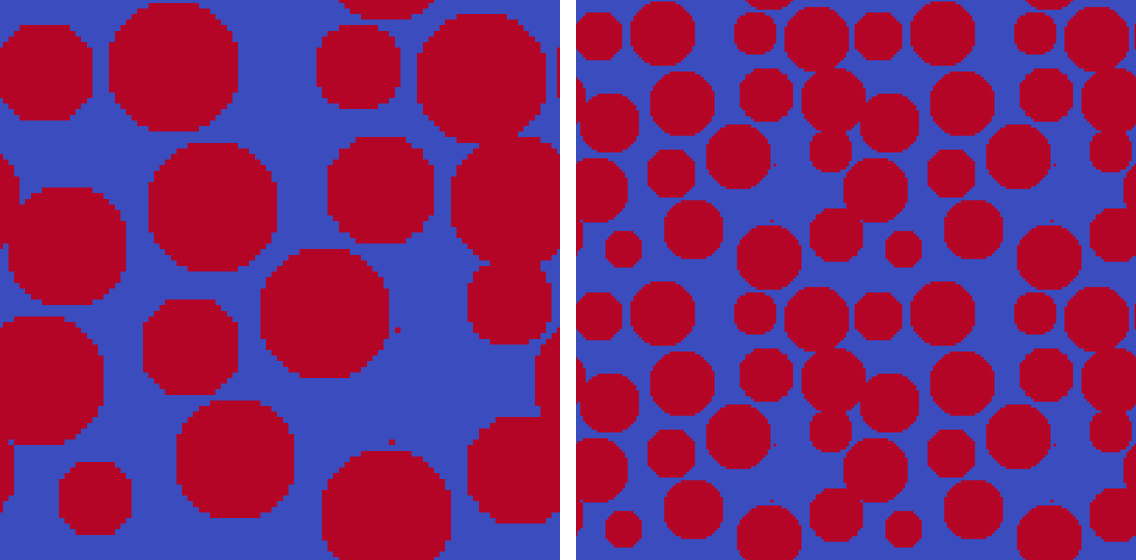
Left, the tile; right, the same tile 2 across and 2 down.
Write a WebGL 2 fragment shader that draws this pattern.

```glsl
#version 300 es
precision highp float;
// Tiling pattern of blocky red discs scattered on a blue ground.

uniform vec2 u_resolution;
out vec4 fragColor;

const vec3 BLUE = vec3(0.23, 0.30, 0.75);
const vec3 RED = vec3(0.71, 0.02, 0.15);

const float BLOCKS = 100.0;            // blocks along each canvas side
const float SITES = 4.0;               // disc sites along each side
const float SPACING = BLOCKS / SITES;  // blocks between sites
const float JITTER = 16.0;             // full range of random shift, in blocks
const float GAP = 1.0;                 // wanted clearance between discs
const float MAX_RADIUS = 12.0;
const int SPECKS = 6;

vec2 hash2(vec2 p, float seed) {
    vec3 q = fract(vec3(p.xyx + seed) * vec3(0.1031, 0.1030, 0.0973));
    q += dot(q, q.yzx + 33.33);
    return fract((q.xx + q.yz) * q.zy);
}

// Ranks the sites so that nearly half the discs have the largest radius.
float discRadius(vec2 site) {
    vec2 wrapped = mod(site, SITES);
    float rank = mod(7.0 * (wrapped.x + SITES * wrapped.y), SITES * SITES);
    return min(floor(7.7 + 0.5 * rank), MAX_RADIUS);
}

vec2 jitteredCentre(vec2 site) {
    vec2 shift = hash2(mod(site, SITES), 17.3) - 0.5;
    return (site + 0.5) * SPACING + shift * JITTER;
}

// Pushes a disc away from crowded neighbours, then snaps it to a block.
vec2 discCentre(vec2 site) {
    vec2 centre = jitteredCentre(site);
    float radius = discRadius(site);
    vec2 push = vec2(0.0);
    for (int y = -1; y <= 1; y++) {
        for (int x = -1; x <= 1; x++) {
            if (x == 0 && y == 0) continue;
            vec2 other = site + vec2(x, y);
            vec2 away = centre - jitteredCentre(other);
            float separation = max(length(away), 0.001);
            float overlap = max(radius + discRadius(other) + GAP - separation, 0.0);
            push += 0.5 * overlap * away / separation;
        }
    }
    return floor(centre + push) + 0.5;
}

float insideDisc(vec2 point, vec2 centre, float radius) {
    vec2 block = floor(point) + 0.5;
    return step(length(block - centre), radius - 0.05);
}

float insideSpeck(vec2 point, vec2 block) {
    return float(all(equal(mod(floor(point), BLOCKS), block)));
}

void main() {
    // Half a block of offset puts the canvas seam inside a block.
    vec2 point = gl_FragCoord.xy / u_resolution * BLOCKS + 0.5;

    // Four samples per pixel smooth the block edges.
    vec2 a = 0.25 * BLOCKS / u_resolution;
    vec2 b = vec2(a.x, -a.y);
    vec4 inside = vec4(0.0);

    // Large discs from the surrounding sites.
    vec2 home = floor(point / SPACING);
    for (int y = -1; y <= 1; y++) {
        for (int x = -1; x <= 1; x++) {
            vec2 site = home + vec2(x, y);
            vec2 centre = discCentre(site);
            float radius = discRadius(site);
            inside = max(inside, vec4(
                insideDisc(point + a, centre, radius),
                insideDisc(point - a, centre, radius),
                insideDisc(point + b, centre, radius),
                insideDisc(point - b, centre, radius)));
        }
    }

    // A few stray specks, one block each.
    for (int i = 0; i < SPECKS; i++) {
        vec2 block = floor(hash2(vec2(i, 2 * i + 1), 5.7) * BLOCKS);
        inside = max(inside, vec4(
            insideSpeck(point + a, block), insideSpeck(point - a, block),
            insideSpeck(point + b, block), insideSpeck(point - b, block)));
    }

    float coverage = dot(inside, vec4(0.25));
    fragColor = vec4(mix(BLUE, RED, coverage), 1.0);
}
```
